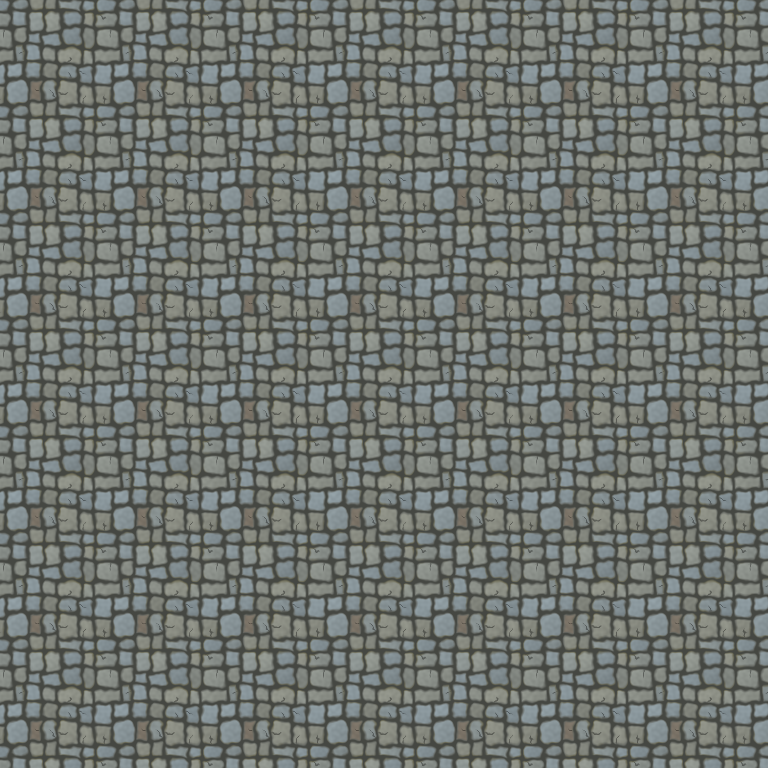
Write a Shadertoy shader that draws this texture.

```glsl
// Weathered grey cobblestones: a seamless tile of 6 x 6 irregular blocks, repeated 7.2 times.
// Alternating vertical and horizontal cuts, one per grid cell, bound one block around each
// grid vertex; gradient noise bends the joints and mottles the stone.

const float BLOCKS = 6.0;   // blocks along one tile; even, so that the cuts alternate seamlessly

vec2 hash2(vec2 cell) {
    vec3 p = fract(cell.xyx * vec3(0.1031, 0.1030, 0.0973));
    p += dot(p, p.yzx + 33.33);
    return fract((p.xx + p.yz) * p.zy);
}

float cornerSlope(vec2 corner, vec2 offset, float period) {
    float angle = 6.2832 * hash2(mod(corner, period) + 71.0).x;
    return dot(vec2(cos(angle), sin(angle)), offset);
}

// Gradient noise that wraps after the given period
float gradientNoise(vec2 p, float period) {
    vec2 i = floor(p), f = fract(p);
    vec2 u = f * f * f * (f * (f * 6.0 - 15.0) + 10.0);
    vec2 e = vec2(0.0, 1.0);
    return mix(
        mix(cornerSlope(i, f, period), cornerSlope(i + e.yx, f - e.yx, period), u.x),
        mix(cornerSlope(i + e.xy, f - e.xy, period), cornerSlope(i + 1.0, f - 1.0, period), u.x), u.y);
}

// Place of the cut inside a cell
float cut(vec2 cell) {
    return mix(0.2, 0.8, hash2(mod(cell, BLOCKS) + 13.0).x);
}

// Lower left (xy) and upper right (zw) corner of the block around a vertex
vec4 blockBounds(vec2 v) {
    float odd = mod(v.x + v.y, 2.0);
    vec2 left = v - vec2(1.0, 1.0 - odd), right = v - vec2(0.0, odd);
    vec2 bottom = v - vec2(odd, 1.0), top = v - vec2(1.0 - odd, 0.0);
    return vec4(left.x + cut(left), bottom.y + cut(bottom), right.x + cut(right), top.y + cut(top));
}

float roundedBox(vec2 p, vec2 halfSize, float radius) {
    vec2 q = abs(p) - halfSize + radius;
    return min(max(q.x, q.y), 0.0) + length(max(q, 0.0)) - radius;
}

void mainImage(out vec4 fragColor, in vec2 fragCoord) {
    vec2 p = fragCoord / iResolution.y * 7.2 * BLOCKS;

    // Bend the joints
    vec2 bent = p + 0.16 * vec2(gradientNoise(p * 2.0, BLOCKS * 2.0),
                                gradientNoise(p * 2.0 + 5.3, BLOCKS * 2.0));

    // Nearest of the four blocks around this cell
    float dist = 9.0;
    vec2 local = vec2(0.0), id = vec2(0.0);
    for (int k = 0; k < 4; k++) {
        vec2 vertex = floor(bent) + vec2(k & 1, k >> 1);
        vec4 bounds = blockBounds(vertex);
        vec2 halfSize = 0.5 * (bounds.zw - bounds.xy);
        vec2 wrapped = mod(vertex, BLOCKS);
        vec2 variation = hash2(wrapped + 37.0);
        vec2 q = bent - 0.5 * (bounds.xy + bounds.zw);
        q += (variation.x - 0.5) * 0.2 * vec2(-q.y, q.x);
        float d = roundedBox(q, halfSize, min(halfSize.x, halfSize.y) * mix(0.35, 0.8, variation.y));
        if (d < dist) {
            dist = d;
            local = q;
            id = wrapped;
        }
    }
    float depth = -dist;
    vec2 tone = hash2(id + 53.0), kind = hash2(id + 91.0);
    float mottle = gradientNoise(p * 4.0, BLOCKS * 4.0);
    float patches = gradientNoise(p, BLOCKS);

    // Stone face: warm to blue grey, with a few brown blocks
    vec3 stone = mix(vec3(0.54, 0.55, 0.51), vec3(0.53, 0.58, 0.60), smoothstep(0.1, 0.8, tone.x));
    stone = mix(stone, vec3(0.46, 0.41, 0.35), 0.8 * step(0.95, kind.x));
    stone *= mix(0.92, 1.06, tone.y) + 0.08 * mottle + 0.06 * (local.y - local.x);

    // Fine cracks on some blocks, running in from one end
    float angle = 6.2832 * kind.y;
    vec2 along = vec2(cos(angle), sin(angle));
    float crackLine = abs(dot(local, vec2(-along.y, along.x)) + 0.2 * mottle);
    float crack = (1.0 - smoothstep(0.01, 0.07, crackLine)) * smoothstep(-0.05, 0.1, dot(local, along));
    stone *= 1.0 - 0.35 * crack * step(0.7, kind.x);

    // Dark mortar, mossy rim, then the face
    vec3 rim = mix(vec3(0.38, 0.39, 0.37), vec3(0.41, 0.40, 0.31), smoothstep(0.0, 0.5, patches));
    float wear = depth + 0.03 * mottle;
    vec3 color = mix(vec3(0.27, 0.28, 0.26), rim, smoothstep(0.01, 0.12, wear));
    color = mix(color, stone, smoothstep(0.05, 0.2, wear));

    fragColor = vec4(color, 1.0);
}
```
